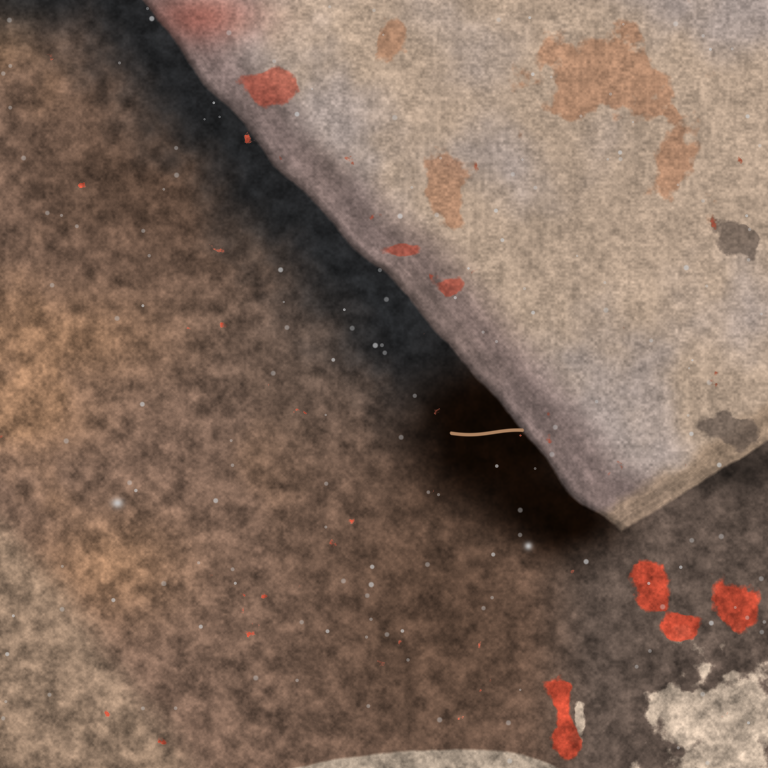
Give the GLSL for this texture, as a three.js fragment shader.

```glsl
varying vec2 vUv;

const vec3 EARTH = vec3(0.49, 0.39, 0.33);
const vec3 OCHRE = vec3(0.67, 0.51, 0.38);
const vec3 DARK_EARTH = vec3(0.33, 0.25, 0.20);
const vec3 GREY_EARTH = vec3(0.36, 0.31, 0.28);
const vec3 COLD_SHADOW = vec3(0.12, 0.13, 0.14);
const vec3 HOLLOW = vec3(0.07, 0.035, 0.015);
const vec3 SLAB_GREY = vec3(0.66, 0.60, 0.57);
const vec3 SLAB_TAN = vec3(0.71, 0.62, 0.54);
const vec3 SLAB_SIDE = vec3(0.47, 0.40, 0.385);
const vec3 SLAB_END = vec3(0.58, 0.49, 0.41);
const vec3 RUST = vec3(0.66, 0.43, 0.30);
const vec3 RED = vec3(0.80, 0.29, 0.20);
const vec3 PALE = vec3(0.78, 0.70, 0.62);
const vec2 EDGE_START = vec2(0.176, 1.0);
const vec2 EDGE_ALONG = vec2(0.667, -0.745);
const vec2 EDGE_NORMAL = vec2(0.745, 0.667);
const vec2 CORNER = vec2(0.81, 0.306);
const vec2 END_NORMAL = vec2(-0.537, 0.843);
const float SOFT = 0.0025;
const float GRAIN = 0.34;

// Position, noise layers and slab distances shared by all parts
vec2 p;
float broad, rough, along, edge, end;

float hash(vec2 q) {
  return fract(sin(dot(q, vec2(127.1, 311.7))) * 43758.5453);
}

float noise(vec2 q) {
  vec2 i = floor(q), f = fract(q);
  f = f * f * (3.0 - 2.0 * f);
  return mix(mix(hash(i), hash(i + vec2(1, 0)), f.x),
             mix(hash(i + vec2(0, 1)), hash(i + vec2(1, 1)), f.x), f.y);
}

float fbm(vec2 q) {
  float sum = 0.0, amp = 0.5;
  for (int i = 0; i < 5; i++) {
    sum += amp * noise(q);
    q = mat2(1.6, 1.2, -1.2, 1.6) * q + 7.3;
    amp *= 0.5;
  }
  return sum;
}

// Soft elliptical falloff
float glow(float x, float y, float w, float h) {
  vec2 d = (p - vec2(x, y)) / vec2(w, h);
  return exp(-dot(d, d));
}

// Ragged patch
float blot(float x, float y, float w, float h) {
  return smoothstep(0.42, 0.62, glow(x, y, w, h) + (rough - 0.5) * 1.5);
}

// Scattered grit, one candidate per cell
float grit(float cells, float share) {
  vec2 id = floor(p * cells);
  vec2 centre = (id + 0.2 + 0.6 * vec2(hash(id), hash(id + 19.0))) / cells;
  float radius = mix(0.0012, 0.0038, hash(id + 5.0));
  float dist = length(p - centre);
  return step(1.0 - share, hash(id + 41.0)) * (1.0 - smoothstep(radius * 0.5, radius + 0.001, dist));
}

vec3 ground() {
  float ochre = glow(0.07, 0.56, 0.15, 0.06) + glow(0.03, 0.45, 0.09, 0.04) + glow(0.14, 0.26, 0.10, 0.07);
  ochre += smoothstep(0.42, 0.68, broad) * (1.0 - smoothstep(0.1, 0.5, p.x));
  vec3 col = mix(EARTH, OCHRE, min(ochre, 1.0) * 0.65);
  float mound = smoothstep(0.03, -0.05, p.y - 0.32 + 1.25 * p.x + 0.1 * (broad - 0.5));
  col = mix(col, SLAB_END * 1.04, mound * 0.8);
  col = mix(col, DARK_EARTH, glow(0.58, 0.22, 0.20, 0.28) * 0.8);
  col = mix(col, GREY_EARTH, smoothstep(0.68, 0.78, p.x) * 0.85);
  col = mix(col, DARK_EARTH, glow(0.22, 0.77, 0.22, 0.16) * 0.65);
  col = mix(col, GREY_EARTH, glow(0.43, 0.55, 0.15, 0.13) * 0.6);

  // Shadow beneath the long edge, hollow beneath the corner
  float reach = 0.10 + 0.10 * (broad - 0.5) + 0.08 * (rough - 0.5);
  float shade = smoothstep(-reach - 0.07, -reach * 0.3, edge) * (1.0 - smoothstep(0.58, 0.90, along));
  col = mix(col, COLD_SHADOW, max(shade, glow(0.06, 1.01, 0.20, 0.065)) * 0.92);
  float hollow = glow(0.64, 0.435, 0.115, 0.105) + 0.75 * glow(0.745, 0.32, 0.085, 0.055);
  col = mix(col, HOLLOW, smoothstep(0.05, 0.85, hollow + 0.2 * (rough - 0.5)));
  col *= 1.0 - 0.5 * glow(0.96, 0.39, 0.10, 0.035);

  // Pale stones and red flecks
  float pale = blot(0.93, 0.07, 0.11, 0.10) + blot(0.755, 0.07, 0.012, 0.03);
  float paint = blot(0.85, 0.245, 0.030, 0.042) + blot(0.965, 0.215, 0.036, 0.038)
              + blot(0.885, 0.185, 0.035, 0.020) + blot(0.744 - 0.15 * p.y, 0.06, 0.018, 0.060);
  col = mix(col, PALE, min(pale, 1.0) * 0.92);
  col = mix(col, RED, min(paint, 1.0) * 0.85);
  float rim = 0.024 - 0.55 * (p.x - 0.59) * (p.x - 0.59) - 2.5 * pow(max(p.x - 0.65, 0.0), 2.0);
  return mix(col, PALE * 0.86, smoothstep(-SOFT, SOFT, rim + 0.006 * (rough - 0.5) - p.y));
}

vec3 slab() {
  vec3 col = mix(SLAB_GREY, SLAB_TAN, smoothstep(0.35, 0.65, broad + 0.25 * (p.x - 0.7)));
  col *= 0.92 + 0.16 * fbm(vec2(along * 7.0, edge * 22.0));
  float rust = blot(0.79, 0.90, 0.11, 0.07) + blot(0.88, 0.79, 0.04, 0.07)
             + blot(0.58, 0.74, 0.025, 0.06) + blot(0.51, 0.94, 0.025, 0.03);
  col = mix(col, RUST, min(rust, 1.0) * 0.48);

  // Layered sides
  float width = 0.045 + 0.035 * along + 0.05 * (broad - 0.5);
  float side = 1.0 - smoothstep(width * 0.6, width + 0.035, edge);
  col = mix(col, SLAB_SIDE * (0.72 + 0.56 * fbm(vec2(along * 13.0, edge * 85.0))), side * 0.85);
  float endSide = 1.0 - smoothstep(0.025, 0.045, end + 0.02 * (rough - 0.5));
  col = mix(col, SLAB_END * (0.7 + 0.6 * fbm(vec2(end * 90.0, p.x * 15.0))), endSide * 0.8);

  // Dirt and red stains
  col = mix(col, GREY_EARTH, max(blot(0.95, 0.445, 0.055, 0.025), blot(0.97, 0.69, 0.03, 0.03)) * 0.65);
  float red = 0.7 * glow(0.27, 0.98, 0.07, 0.035) + blot(0.36, 0.885, 0.04, 0.03)
            + blot(0.585, 0.625, 0.016, 0.012) + blot(0.53, 0.675, 0.03, 0.012);
  col = mix(col, RED * 0.9, min(red, 1.0) * 0.55);
  return col * mix(0.65, 1.0, smoothstep(0.0, 0.013, edge));
}

void main() {
  p = vUv;
  broad = fbm(p * 5.0 + 3.0);
  rough = fbm(p * 28.0);
  along = dot(p - EDGE_START, EDGE_ALONG);
  edge = dot(p - EDGE_START, EDGE_NORMAL) + 0.018 * (noise(vec2(along * 14.0, 2.0)) - 0.5) + 0.008 * (rough - 0.5);
  end = dot(p - CORNER, END_NORMAL) + 0.010 * (rough - 0.5);
  float cover = smoothstep(-SOFT, SOFT, min(edge, end));
  vec3 col = mix(ground(), slab(), cover);

  // Fine grain, coarser clods on the earth
  float fine = noise(p * 210.0) * 0.6 + noise(p * 370.0) * 0.4 - 0.5;
  col *= 1.0 + GRAIN * fine + (fbm(p * 60.0) - 0.5) * mix(0.85, 0.32, cover);

  // Grit, pebbles and a dry stalk
  float bright = 0.75 * grit(24.0, 0.09) + 0.45 * grit(55.0, 0.05);
  bright += glow(0.153, 0.345, 0.007, 0.006) + glow(0.688, 0.289, 0.005, 0.005);
  col = mix(col, vec3(0.8), min(bright, 1.0) * 0.85);
  vec2 stalk = vec2(max(abs(p.x - 0.634) - 0.046, 0.0), p.y - 0.437 + 0.003 * sin(p.x * 50.0 - 29.0));
  col = mix(col, OCHRE, 1.0 - smoothstep(0.001, 0.0035, length(stalk)));
  gl_FragColor = vec4(col, 1.0);
}
```
